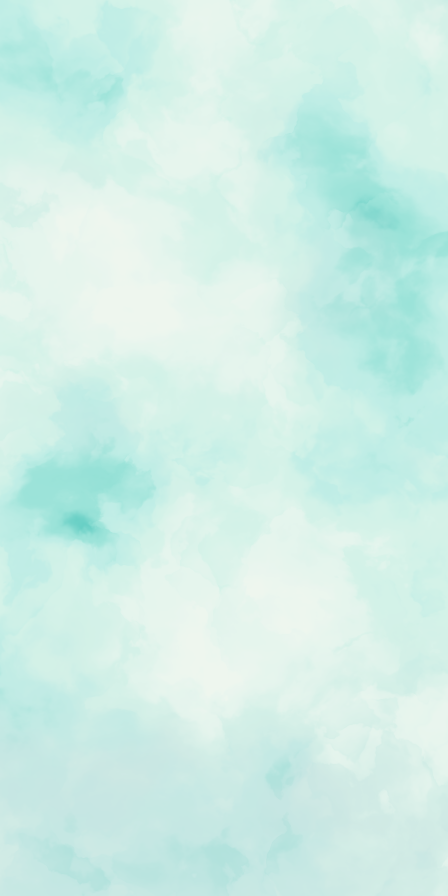
A WebGL 1 fragment shader for this texture:

```glsl
precision highp float;
// Soft mint and teal watercolor washes with ragged, overlapping blooms on pale paper.
uniform vec2 u_resolution;

const vec3 CREAM = vec3(0.935, 0.965, 0.935);
const vec3 PALE_MINT = vec3(0.90, 0.96, 0.93);
const vec3 MINT = vec3(0.83, 0.95, 0.91);
const vec3 AQUA = vec3(0.75, 0.93, 0.90);
const vec3 TEAL = vec3(0.61, 0.89, 0.85);
const vec3 DEEP_TEAL = vec3(0.40, 0.81, 0.77);
const vec3 MIST = vec3(0.80, 0.88, 0.88);
const int OCTAVES = 6;
const int GLAZES = 5;

vec2 gradientAt(vec2 cell) {
  vec3 q = fract(cell.xyx * vec3(0.1031, 0.1030, 0.0973));
  q += dot(q, q.yzx + 33.33);
  float angle = 6.2832 * fract((q.x + q.y) * q.z);
  return vec2(cos(angle), sin(angle));
}

float gradientNoise(vec2 p) {
  vec2 cell = floor(p);
  vec2 f = fract(p);
  vec2 blend = f * f * f * (f * (f * 6.0 - 15.0) + 10.0);
  float a = dot(gradientAt(cell), f);
  float b = dot(gradientAt(cell + vec2(1.0, 0.0)), f - vec2(1.0, 0.0));
  float c = dot(gradientAt(cell + vec2(0.0, 1.0)), f - vec2(0.0, 1.0));
  float d = dot(gradientAt(cell + 1.0), f - 1.0);
  return mix(mix(a, b, blend.x), mix(c, d, blend.x), blend.y);
}

float fbm(vec2 p) {
  float sum = 0.0;
  float amplitude = 1.0;
  for (int i = 0; i < OCTAVES; i++) {
    sum += amplitude * gradientNoise(p);
    p = mat2(1.6, 1.2, -1.2, 1.6) * p + 7.3;
    amplitude *= 0.5;
  }
  return sum;
}

// Soft pool of pigment around a center.
float pool(vec2 p, vec2 center, vec2 radius) {
  vec2 d = (p - center) / radius;
  return exp(-dot(d, d));
}

// Large composition: aqua pools, pale clearings and small saturated cores.
float broadWash(vec2 p) {
  float tone = 0.35;
  tone += 0.42 * pool(p, vec2(0.84, 1.46), vec2(0.28, 0.30));
  tone += 0.40 * pool(p, vec2(0.20, 0.84), vec2(0.25, 0.27));
  tone += 0.30 * pool(p, vec2(0.08, 1.95), vec2(0.42, 0.24));
  tone += 0.34 * pool(p, vec2(0.50, 0.08), vec2(0.48, 0.20));
  tone += 0.32 * pool(p, vec2(0.02, 0.42), vec2(0.22, 0.20));
  tone += 0.20 * pool(p, vec2(0.86, 1.02), vec2(0.25, 0.22));
  tone -= 0.24 * pool(p, vec2(0.30, 1.42), vec2(0.30, 0.26));
  tone -= 0.22 * pool(p, vec2(0.56, 0.56), vec2(0.32, 0.24));
  tone -= 0.12 * pool(p, vec2(0.50, 1.80), vec2(0.16, 0.22));
  tone += 0.28 * pool(p, vec2(0.85, 1.46), vec2(0.06, 0.09));
  tone += 0.38 * pool(p, vec2(0.18, 0.75), vec2(0.09, 0.035));
  tone += 0.24 * pool(p, vec2(0.63, 0.28), vec2(0.07, 0.04));
  return tone;
}

// One translucent layer whose border varies from crisp to diffuse.
float glaze(vec2 p, float scale, vec2 offset) {
  float field = fbm(p * scale + offset);
  float diffusion = smoothstep(-0.25, 0.35, gradientNoise(p * 3.0 - offset));
  float width = mix(0.035, 0.30, diffusion);
  float cover = smoothstep(-width, width, field);
  float rim = exp(-pow(field / 0.05, 2.0)) * (1.0 - diffusion);
  return 0.085 * (cover - 0.5) + 0.022 * rim;
}

// Faint, broken pigment line along a noise contour.
float vein(vec2 p, vec2 offset) {
  float contour = abs(gradientNoise(p * 2.6 + offset) + 0.12 * fbm(p * 9.0));
  float presence = smoothstep(0.12, 0.40, gradientNoise(p * 3.7 - offset));
  return presence * (1.0 - smoothstep(0.0, 0.022, contour));
}

vec3 pigment(float tone) {
  vec3 color = mix(CREAM, PALE_MINT, smoothstep(0.0, 0.22, tone));
  color = mix(color, MINT, smoothstep(0.22, 0.45, tone));
  color = mix(color, AQUA, smoothstep(0.45, 0.66, tone));
  color = mix(color, TEAL, smoothstep(0.66, 0.88, tone));
  return mix(color, DEEP_TEAL, smoothstep(0.88, 1.20, tone));
}

void main() {
  vec2 p = gl_FragCoord.xy / u_resolution.x;
  vec2 bleed = vec2(fbm(p * 3.2 + 4.0), fbm(p * 3.2 + 19.0));
  vec2 q = p + 0.10 * bleed;

  // Pigment density with stacked glazes and fine feathering.
  float tone = broadWash(q) + 0.13 * fbm(q * 2.8 + 31.0);
  for (int i = 0; i < GLAZES; i++) {
    float layer = float(i);
    tone += glaze(p + 0.04 * bleed, 2.0 + 0.9 * layer, vec2(13.7, 5.9) * (layer + 1.0));
  }
  tone += 0.045 * fbm(p * vec2(9.0, 15.0));
  tone += 0.09 * vein(p, vec2(2.4, 8.1));

  // Greyer water settles toward the bottom and in scattered patches.
  float low = 1.0 - smoothstep(0.10, 0.75, q.y);
  float patches = smoothstep(0.10, 0.50, fbm(p * 2.2 + 47.0));
  float mist = clamp(0.45 * low + 0.20 * patches, 0.0, 0.55) * smoothstep(0.15, 0.55, tone);
  gl_FragColor = vec4(mix(pigment(tone), MIST, mist), 1.0);
}
```
